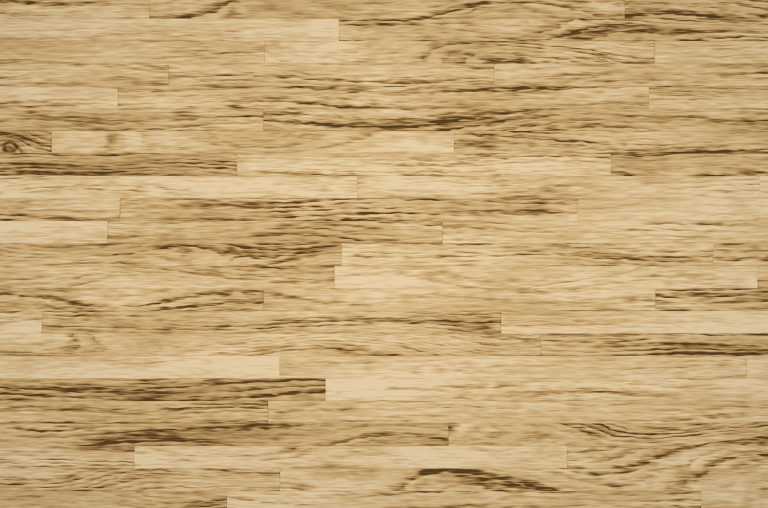
Write a Shadertoy shader that draws this texture.

```glsl
// Butcher-block wood: long staggered staves with streaked, arching grain.

const vec2 STAVES = vec2(34.2, 22.58); // canvas size in stave heights
const float STAVE_LENGTH = 18.5;
const vec3 BARK  = vec3(0.34, 0.235, 0.12);
const vec3 BROWN = vec3(0.63, 0.49, 0.295);
const vec3 TAN   = vec3(0.79, 0.66, 0.455);
const vec3 CREAM = vec3(0.89, 0.80, 0.645);

float hash(vec2 p) {
    vec3 q = fract(p.xyx * 0.1031);
    q += dot(q, q.yzx + 33.33);
    return fract((q.x + q.y) * q.z);
}

float cornerSlope(vec2 cell, vec2 offset) {
    float angle = 6.2832 * hash(cell);
    return dot(vec2(cos(angle), sin(angle)), offset);
}

// Gradient noise, roughly -0.7 to 0.7
float noise(vec2 p) {
    vec2 i = floor(p), f = p - i;
    vec2 u = f * f * f * (f * (f * 6.0 - 15.0) + 10.0);
    vec2 e = vec2(1.0, 0.0);
    return mix(mix(cornerSlope(i, f), cornerSlope(i + e, f - e), u.x),
               mix(cornerSlope(i + e.yx, f - e.yx), cornerSlope(i + 1.0, f - 1.0), u.x), u.y);
}

// Identity of the stave under b; seam is the distance to its nearest edge
vec2 staveAt(vec2 b, out float seam) {
    float row = floor(b.y);
    float t = b.x / STAVE_LENGTH + 9.0 * hash(vec2(row, 4.7)) + 3.0;
    float k = floor(t + 0.5);
    float joint = k + 0.4 * (hash(vec2(k, row + 31.0)) - 0.5);
    float y = fract(b.y);
    seam = min(min(y, 1.0 - y), abs(t - joint) * STAVE_LENGTH);
    return vec2(t < joint ? k - 1.0 : k, row);
}

// Tone ramp from dark late wood to pale early wood
vec3 woodColor(float v) {
    vec3 c = mix(BARK, BROWN, clamp(v / 0.4, 0.0, 1.0));
    c = mix(c, TAN, clamp((v - 0.4) / 0.3, 0.0, 1.0));
    return mix(c, CREAM, clamp((v - 0.7) / 0.3, 0.0, 1.0));
}

// Soft sawtooth: darkens slowly across a growth ring, then drops back
float ringProfile(float phase) {
    float s = fract(phase);
    return s * s * (1.0 - smoothstep(0.8, 1.0, s));
}

float grainTone(vec2 b, vec2 id, float knot) {
    float kind = hash(id + 11.3), figure = hash(id + 27.9);
    vec2 q = b + 40.0 * vec2(hash(id + 3.1), hash(id + 8.4));

    // Growth rings bent into long arches, with ragged edges
    float bend = mix(0.5, 1.9, figure * figure);
    float field = q.y + bend * noise(q * vec2(0.13, 0.45)) + 0.6 * knot;
    field += 0.06 * noise(q * vec2(0.9, 1.5)) + 0.07 * noise(q * vec2(2.2, 7.0));
    float rings = ringProfile(field * mix(2.5, 5.0, hash(id + 51.0)));
    float streak = smoothstep(-0.2, 0.4, noise(vec2(q.x * 0.12, field * 1.7)));

    // Fibres, short pores and long dark mineral streaks
    float fibre = noise(q * vec2(0.6, 8.0)) + noise(q * vec2(1.6, 15.0) + 9.0);
    float pores = smoothstep(0.1, 0.42, noise(vec2(q.x * 0.8, field * 7.5)));
    float stain = smoothstep(0.15, 0.5, noise(vec2(q.x * 0.09, field * 2.6) + 17.0));
    float blotch = smoothstep(0.25, 0.6, noise(vec2(q.x * 0.3, field * 2.2) + 70.0));

    // Stronger figure belongs to the darker staves
    float strength = mix(0.22, 1.0, kind);
    float v = mix(1.02, 0.68, 0.6 * kind + 0.4 * hash(id + 63.0));
    v += 0.26 * noise(q * vec2(0.13, 0.9)) + 0.17 * fibre;
    float dark = rings * (0.25 + 1.0 * streak) + 0.36 * pores * (0.25 + streak);
    dark += 0.55 * stain + 0.45 * blotch * smoothstep(0.35, 0.8, kind);
    return v - strength * dark * clamp(0.85 - 0.9 * fibre, 0.3, 1.5);
}

vec3 tabletop(vec2 uv) {
    vec2 b = vec2(uv.x, 1.0 - uv.y) * STAVES + vec2(0.0, 0.18);
    float seam;
    vec2 id = staveAt(b, seam);

    // A single small knot near the left edge
    float d = length((b - vec2(0.45, 6.72)) * vec2(0.8, 1.0));
    float knot = id.y == 6.0 ? exp(-5.0 * d * d) : 0.0;
    float v = grainTone(b, id, knot);
    v -= knot * (0.15 + 0.5 * smoothstep(0.12, 0.0, abs(d - 0.22)));

    // Faint, uneven glue lines and gentle shading toward the corners
    float glue = 0.09 + 0.16 * noise(b * vec2(0.3, 1.0) + 5.0);
    v -= max(glue, 0.0) * (1.0 - smoothstep(0.01, 0.06, seam));
    vec2 c = uv - vec2(0.5, 0.55);
    return woodColor(v) * (1.02 - 0.2 * dot(c, c));
}

void mainImage(out vec4 fragColor, in vec2 fragCoord) {
    // Four samples smooth the fine grain and the stave edges
    vec3 sum = vec3(0.0);
    for (int i = 0; i < 4; i++) {
        vec2 shift = vec2(i % 2, i / 2) * 0.5 - 0.25;
        sum += tabletop((fragCoord + shift) / iResolution.xy);
    }
    fragColor = vec4(sum * 0.25, 1.0);
}
```
